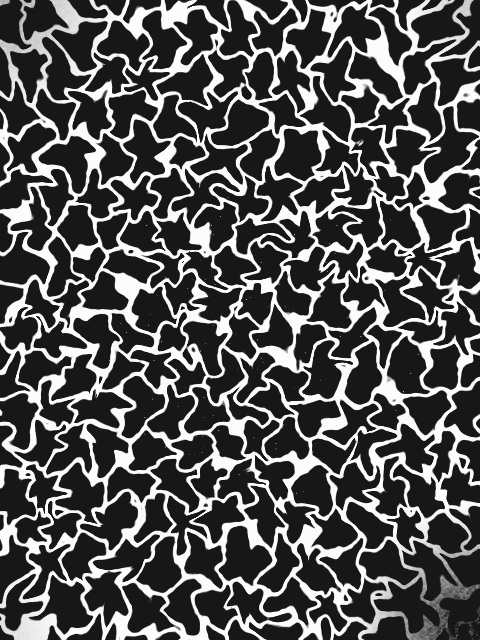
This pattern is drawn by a Shadertoy shader. Its source:

```glsl
const vec3 INK = vec3(0.09);
const vec3 PAPER = vec3(0.99);
const float COLUMNS = 13.4;      // blobs across the canvas width
const float EDGE_GROWTH = 0.14;  // blobs get larger away from the centre
const float JITTER = 0.46;       // scatter of blob centres
const float LOBE_DEPTH = 0.27;
const float LOBE_TWIST = 0.8;    // bends the lobes into hooks
const float WARP = 0.5;
const float WARP_FREQ = 1.4;
const float REACH = 0.62;        // blob size before bays open up
const float CHANNEL = 0.047;     // half width of the gaps
const float ROUNDING = 14.0;     // higher gives sharper corners
const float ROUGHNESS = 0.035;   // ragged ink edge
const float SPECK_GRID = 260.0;
const float SPECK_SHARE = 0.03;
const float TAU = 6.28318;

float hash(vec2 p) {
    return fract(sin(dot(p, vec2(127.1, 311.7))) * 43758.5453);
}

float noise(vec2 p) {
    vec2 i = floor(p), f = fract(p);
    f = f * f * (3.0 - 2.0 * f);
    return mix(mix(hash(i), hash(i + vec2(1, 0)), f.x),
               mix(hash(i + vec2(0, 1)), hash(i + vec2(1, 1)), f.x), f.y);
}

float smoothMin(float a, float b, float k) {
    float h = max(k - abs(a - b), 0.0) / k;
    return min(a, b) - 0.25 * h * h * k;
}

// Distance to a blob centre, shortened along its twisted lobes
float lobedDistance(vec2 d, vec2 id) {
    float r = length(d);
    float angle = atan(d.y, d.x + 1e-5);
    float lobes = 3.0 + floor(3.0 * hash(id + 17.3));
    float twist = LOBE_TWIST * sign(hash(id + 41.9) - 0.5);
    float wave = 0.8 * cos(lobes * (angle + twist * r) + TAU * hash(id + 5.7))
               + 0.35 * cos(2.0 * angle + TAU * hash(id + 29.1));
    return r - LOBE_DEPTH * wave * smoothstep(0.0, 0.38, r);
}

// x: gap to the neighbouring blobs, y: depth inside the blob's own reach
vec2 blobField(vec2 p) {
    p += WARP * (vec2(noise(p * WARP_FREQ), noise(p * WARP_FREQ + 37.0)) - 0.5);
    float row = floor(p.y);
    float nearest = 9.0, others = 0.0;
    for (int y = -1; y <= 1; y++) {
        float r = row + float(y);
        float stagger = 0.5 * mod(r, 2.0);
        float column = floor(p.x - stagger);
        for (int x = -1; x <= 1; x++) {
            vec2 id = vec2(column + float(x), r);
            vec2 jitter = JITTER * (vec2(hash(id), hash(id + 71.7)) - 0.5);
            vec2 center = id + vec2(stagger, 0.0) + 0.5 + jitter;
            float d = lobedDistance(p - center, id);
            others += exp(-ROUNDING * max(d, nearest));
            nearest = min(d, nearest);
        }
    }
    float second = -log(max(others, 1e-20)) / ROUNDING;
    return vec2(0.5 * (second - nearest), REACH - nearest);
}

// Signed depth in the ink, with slopes evened out for steady gap widths
float inkDepth(vec2 p) {
    const float STEP = 0.015;
    vec2 f = blobField(p);
    vec2 dx = (blobField(p + vec2(STEP, 0)) - f) / STEP;
    vec2 dy = (blobField(p + vec2(0, STEP)) - f) / STEP;
    vec2 slope = clamp(sqrt(dx * dx + dy * dy), 0.6, 2.0);
    return smoothMin(f.x / slope.x - CHANNEL, f.y / slope.y, 0.08);
}

float cornerShade(vec2 uv, vec2 corner, float radius) {
    return 1.0 - smoothstep(0.0, radius, length(uv - corner));
}

void mainImage(out vec4 fragColor, in vec2 fragCoord) {
    vec2 uv = fragCoord / iResolution.x;
    vec2 size = iResolution.xy / iResolution.x;
    vec2 fromCenter = uv - 0.5 * size;

    // Blobs with a slightly ragged edge
    float spread = dot(fromCenter, fromCenter);
    vec2 p = fromCenter * COLUMNS * (1.0 - EDGE_GROWTH * spread) + 50.0;
    float depth = inkDepth(p) + ROUGHNESS * (noise(p * 9.0) - 0.5);
    float blur = 0.7 * COLUMNS / iResolution.x;
    float ink = smoothstep(-blur, blur, depth);

    // Grainy grey wear in the corners of the paper
    float grain = noise(uv * 300.0) - 0.5;
    float shade = 0.85 * cornerShade(uv, vec2(size.x, 0.0), 0.3)
                + 0.28 * cornerShade(uv, vec2(0.0, size.y), 0.28)
                + 0.2 * cornerShade(uv, size, 0.18)
                + 0.12 * cornerShade(uv, vec2(0.0), 0.16);
    vec3 paper = max(PAPER - shade * (1.0 + 0.5 * grain), INK);

    // Fine pale specks in the ink around the middle
    vec2 speckCell = floor(uv * SPECK_GRID);
    float isSpeck = step(1.0 - SPECK_SHARE * exp(-14.0 * spread), hash(speckCell));
    float dotShape = 1.0 - smoothstep(0.1, 0.5, length(fract(uv * SPECK_GRID) - 0.5));
    float speck = 0.7 * isSpeck * dotShape * hash(speckCell + 9.3);

    fragColor = vec4(mix(paper, mix(INK, PAPER, speck), ink), 1.0);
}
```
